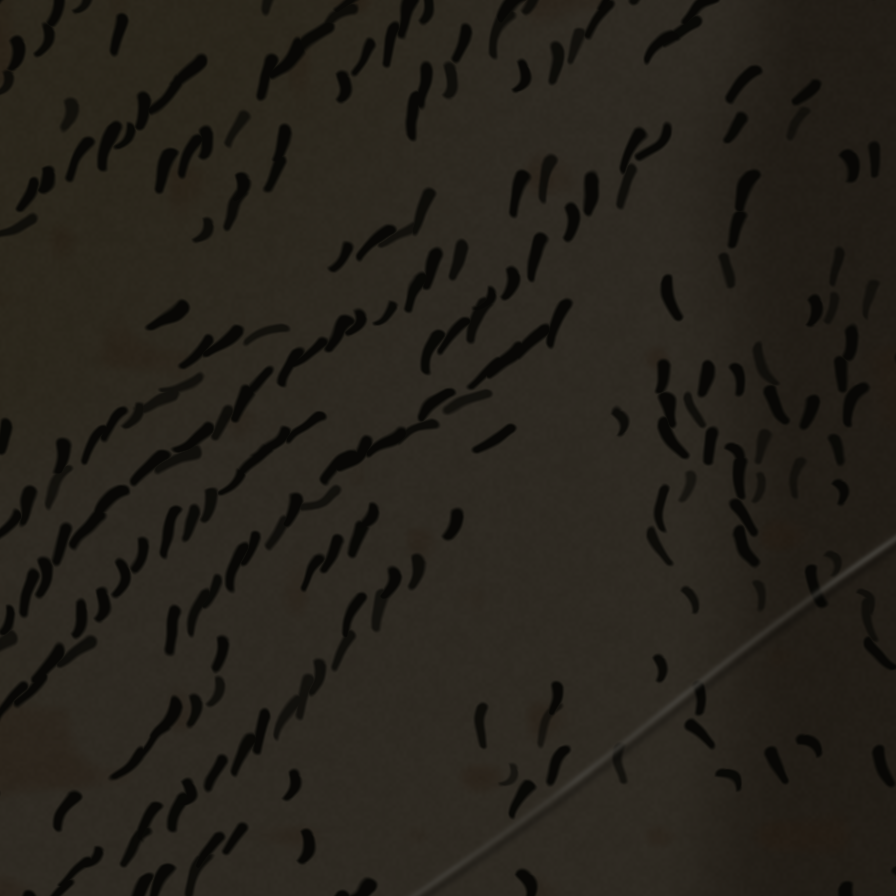
Write a WebGL 2 fragment shader that draws this texture.

```glsl
#version 300 es
precision highp float;

uniform vec2 u_resolution;
out vec4 fragColor;

const vec3 GROUND = vec3(0.180, 0.163, 0.133);
const vec3 OLIVE = vec3(0.168, 0.150, 0.108);
const vec3 SHADE = vec3(0.130, 0.112, 0.086);
const vec3 STAIN = vec3(0.150, 0.105, 0.065);
const vec3 INK = vec3(0.030, 0.029, 0.018);
const vec3 CREASE = vec3(0.265, 0.255, 0.232);

const float ROW_ANGLE = 0.70;               // direction of the rows on the left
const vec2 ROW_CELL = vec2(0.032, 0.068);   // stroke step, row spacing
const float ROW_FILL = 0.47;                // higher leaves more gaps
const float LEAN = 0.42;                    // stroke tilt against its row
const float LOOSE_CELL = 0.040;             // spacing of the strokes on the right
const vec2 CLUSTER = vec2(0.80, 0.47);      // where the right strokes crowd
const float SOFTNESS = 0.0026;
const float GRAIN = 0.016;
const vec2 CREASE_START = vec2(0.462, 0.0);
const vec2 CREASE_DIR = vec2(0.804, 0.595);

float hash(vec2 p) {
    vec3 q = fract(vec3(p.xyx) * 0.1031);
    q += dot(q, q.yzx + 33.33);
    return fract((q.x + q.y) * q.z);
}

float noise(vec2 p) {
    vec2 i = floor(p), f = fract(p);
    f = f * f * (3.0 - 2.0 * f);
    return mix(mix(hash(i), hash(i + vec2(1, 0)), f.x),
               mix(hash(i + vec2(0, 1)), hash(i + vec2(1, 1)), f.x), f.y);
}

vec2 turn(vec2 p, float a) {
    return vec2(cos(a) * p.x - sin(a) * p.y, sin(a) * p.x + cos(a) * p.y);
}

// Rounded, slightly bent and tapered stroke centred on the origin
float stroke(vec2 p, float angle, float halfLength, float radius, float bend) {
    p = turn(p, -angle);
    float t = p.x / halfLength;
    p.y += bend * (min(t * t, 1.5) - 0.4);
    p.x -= clamp(p.x, -halfLength, halfLength);
    float d = length(p) - radius * (1.0 + 0.2 * clamp(t, -1.0, 1.0));
    return 1.0 - smoothstep(-SOFTNESS, SOFTNESS, d);
}

// Leaning strokes strung along slanted rows, some joined end to end
float rowStrokes(vec2 p) {
    vec2 q = turn(p, -ROW_ANGLE);
    q.y += 0.018 * sin(q.x * 8.0 + q.y * 5.0);
    vec2 home = floor(q / ROW_CELL);
    float ink = 0.0;
    for (int j = -1; j <= 1; j++)
    for (int i = -2; i <= 2; i++) {
        vec2 id = home + vec2(i, j);
        vec2 seed = id + 71.0;
        float r1 = hash(seed), r2 = hash(seed + 17.3), r3 = hash(seed + 41.7);
        vec2 centre = (id + 0.5 + vec2(0.4, 0.36) * (vec2(r1, r2) - 0.5)) * ROW_CELL;
        vec2 at = turn(centre, ROW_ANGLE);
        float limit = 0.40 + 0.20 * at.y + 0.24 * at.y * at.y;
        float run = noise(vec2(id.x * 0.24, id.y * 3.7) + 90.0) + 0.30 * (r3 - 0.5);
        if (at.x > limit || run < ROW_FILL - 0.12 * smoothstep(0.75, 0.35, at.y)) continue;
        bool joined = noise(vec2(id.x * 0.4, id.y * 5.3) + 150.0) > 0.68;
        float angle = joined ? 0.5 * (r2 - 0.5) : LEAN + 0.5 * (r3 - 0.5);
        float halfLength = joined ? 0.021 : mix(0.011, 0.023, r1);
        float strength = mix(0.72, 1.0, smoothstep(0.0, 0.35, r2));
        ink = max(ink, strength * stroke(q - centre, angle, halfLength,
                                        mix(0.0045, 0.0066, r3), 0.008 * (r1 - 0.5)));
    }
    return ink;
}

// Loose strokes on the right that swing round from top to bottom
float looseStrokes(vec2 p) {
    vec2 home = floor(p / LOOSE_CELL);
    float ink = 0.0;
    for (int j = -1; j <= 1; j++)
    for (int i = -1; i <= 1; i++) {
        vec2 id = home + vec2(i, j);
        vec2 seed = id + 213.0;
        float r1 = hash(seed), r2 = hash(seed + 11.9), r3 = hash(seed + 57.1);
        vec2 centre = (id + 0.5 + 0.6 * (vec2(r1, r2) - 0.5)) * LOOSE_CELL;
        float edge = 0.70 + 0.6 * pow(centre.y - 0.45, 2.0);
        float crowd = exp(-dot(centre - CLUSTER, centre - CLUSTER) * 90.0);
        float spur = exp(-90.0 * length(centre - vec2(0.62, 0.15)) * length(centre - vec2(0.62, 0.15)));
        float chance = 0.33 * step(edge, centre.x) + 0.5 * crowd + 0.6 * spur * spur;
        if (hash(seed + 83.0) > chance) continue;
        float angle = mix(2.35, 1.10, centre.y) + 0.9 * (r3 - 0.5) - 1.3 * spur;
        float strength = mix(0.60, 1.0, smoothstep(0.0, 0.5, r1));
        ink = max(ink, strength * stroke(p - centre, angle, mix(0.009, 0.022, r2),
                                        mix(0.0045, 0.0065, r1), 0.010 * (r2 - 0.5)));
    }
    return ink;
}

void main() {
    vec2 p = gl_FragCoord.xy / u_resolution;

    // Ground with broad shading, faint stains and fine grain
    float cloud = noise(p * 5.0 + 3.0) - 0.5;
    vec3 colour = mix(GROUND, OLIVE, smoothstep(0.1, 0.8, p.y - p.x + 0.3 * cloud));
    colour = mix(colour, SHADE, smoothstep(0.74, 0.90, p.x + 0.10 * cloud));
    colour = mix(colour, STAIN, 0.4 * smoothstep(0.80, 0.97, noise(p * 15.0 + 40.0)));
    colour += GRAIN * (0.6 * noise(p * 250.0) + 0.4 * noise(p * 90.0) - 0.5);

    // Ink, with a small wobble in every outline
    vec2 wobble = vec2(noise(p * 45.0), noise(p * 45.0 + 60.0)) - 0.5;
    vec2 inked = p + 0.006 * wobble;
    colour = mix(colour, INK, max(rowStrokes(inked), looseStrokes(inked)));

    // Pale crease with a soft shadow under it
    vec2 c = p - CREASE_START;
    float along = dot(c, CREASE_DIR);
    float across = dot(c, vec2(-CREASE_DIR.y, CREASE_DIR.x)) + 0.004 * sin(along * 9.0);
    colour *= 1.0 - 0.22 * exp(-pow((across + 0.008) / 0.005, 2.0));
    float ridge = exp(-pow(across / 0.0038, 2.0)) * mix(0.45, 0.85, noise(vec2(along * 22.0, 5.0)));
    colour = mix(colour, CREASE, ridge);

    fragColor = vec4(colour, 1.0);
}
```
